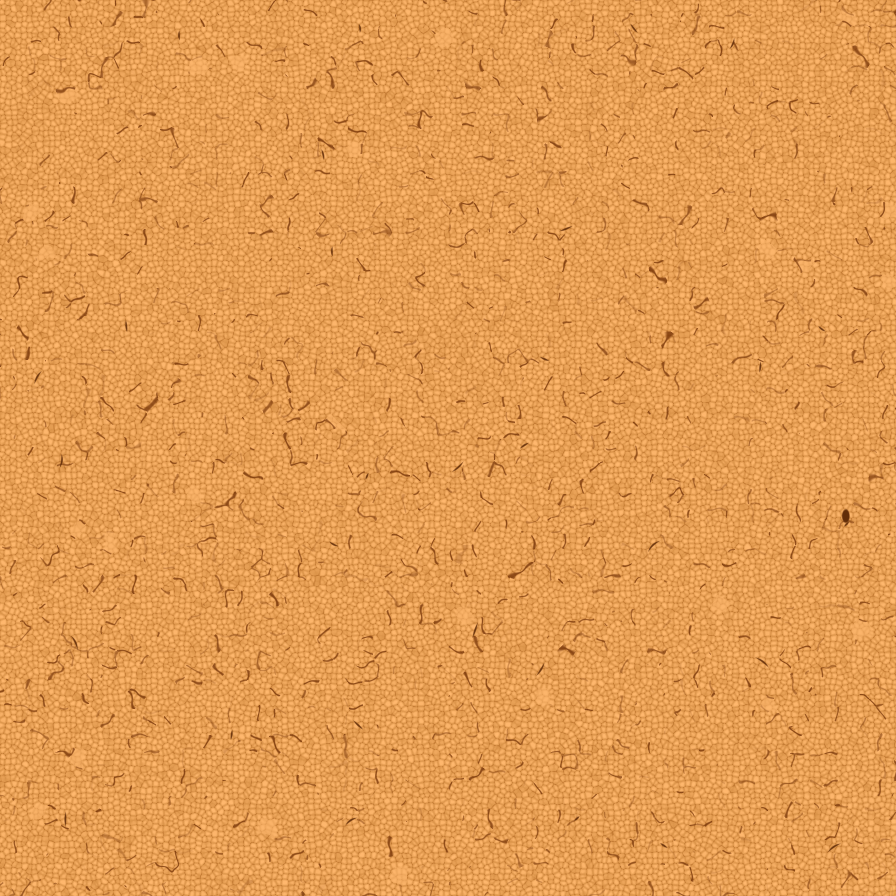
Reproduce this texture procedurally as a Shadertoy shader.

```glsl
#define GRAIN_COUNT 165.0
#define CRACK_COUNT 62.0
#define FIBRE_COUNT 9.0
#define CRACK_SHARE 0.20
#define FIBRE_SHARE 0.42
#define SEED_POS vec2(0.944, 0.424)
#define SEED_SIZE vec2(0.0045, 0.0080)
#define LIGHT_COLOR vec3(0.985, 0.705, 0.415)
#define SHADE_COLOR vec3(0.870, 0.590, 0.297)
#define PIT_COLOR vec3(0.680, 0.390, 0.120)
#define CRACK_COLOR vec3(0.480, 0.220, 0.040)
#define SAMPLES 2

struct Cell {
    vec3 dist;   // distances to the three nearest points
    float tone;  // random value of the cell
    float edge;  // random value shared by both sides of an edge
};

vec2 hash2(vec2 p) {
    vec3 q = fract(vec3(p.xyx) * vec3(0.1031, 0.1030, 0.0973));
    q += dot(q, q.yzx + 33.33);
    return fract((q.xx + q.yz) * q.zy);
}

// Cellular noise
Cell cellular(vec2 p) {
    vec2 base = floor(p), nearest = base, second = base;
    vec3 d = vec3(9.0);
    for (int y = -1; y <= 1; y++)
    for (int x = -1; x <= 1; x++) {
        vec2 id = base + vec2(x, y);
        float r = length(id + 0.08 + 0.84 * hash2(id) - p);
        if (r < d.x) {
            d = vec3(r, d.xy);
            second = nearest;
            nearest = id;
        } else if (r < d.y) {
            d = vec3(d.x, r, d.y);
            second = id;
        } else {
            d.z = min(d.z, r);
        }
    }
    return Cell(d, hash2(nearest + 71.0).x, hash2(nearest + second + 400.0).y);
}

// Short bent fibres, at most one in each square
float fibre(vec2 uv) {
    vec2 p = uv * FIBRE_COUNT, id = floor(p);
    vec2 place = hash2(id + 17.0), kind = hash2(id + 53.0), form = hash2(id + 91.0);
    p = (fract(p) - 0.2 - 0.6 * place) / FIBRE_COUNT;
    float angle = (kind.y - 0.5) * 2.4;
    p = mat2(cos(angle), sin(angle), -sin(angle), cos(angle)) * p;
    float halfLength = mix(0.004, 0.010, form.x);
    p.x += (form.y - 0.5) * 60.0 * p.y * p.y;
    float taper = 1.0 - pow(min(abs(p.y) / halfLength, 1.0), 2.0);
    float line = 1.0 - smoothstep(0.0004, 0.0016, abs(p.x) + 0.0012 * (1.0 - taper));
    return line * step(abs(p.y), halfLength) * step(kind.x, FIBRE_SHARE);
}

vec3 paper(vec2 uv) {
    // Pebbled grains with dark pits where three meet
    Cell grain = cellular(uv * GRAIN_COUNT);
    float dome = smoothstep(0.0, 0.72, grain.dist.y - grain.dist.x);
    float pit = 1.0 - smoothstep(0.04, 0.28, grain.dist.z - grain.dist.x);
    vec3 color = mix(SHADE_COLOR, LIGHT_COLOR, dome);
    color += 0.03 * (grain.tone - 0.5);
    color = mix(color, PIT_COLOR, 0.6 * pit);

    // Broken cracks along the edges of larger cells
    vec2 wobble = 0.0012 * sin(uv.yx * vec2(290.0, 330.0) + 3.0 * sin(uv * 97.0));
    Cell plate = cellular((uv + wobble) * CRACK_COUNT);
    float gap = 1.0 - smoothstep(0.03, 0.16, plate.dist.y - plate.dist.x);
    float open = smoothstep(1.0 - CRACK_SHARE, 1.0, plate.edge);
    color = mix(color, LIGHT_COLOR, 0.6 * step(0.993, plate.tone));
    color = mix(color, CRACK_COLOR, 0.85 * gap * open);

    // Fibres and a single seed husk
    color = mix(color, CRACK_COLOR * 0.8, 0.9 * fibre(uv));
    float husk = length((uv - SEED_POS) / SEED_SIZE);
    return mix(color, CRACK_COLOR * 0.8, 1.0 - smoothstep(0.75, 1.1, husk));
}

void mainImage(out vec4 fragColor, in vec2 fragCoord) {
    vec3 sum = vec3(0.0);
    for (int y = 0; y < SAMPLES; y++)
    for (int x = 0; x < SAMPLES; x++) {
        vec2 offset = (vec2(x, y) + 0.5) / float(SAMPLES) - 0.5;
        sum += paper((fragCoord + offset) / iResolution.y);
    }
    fragColor = vec4(sum / float(SAMPLES * SAMPLES), 1.0);
}
```
